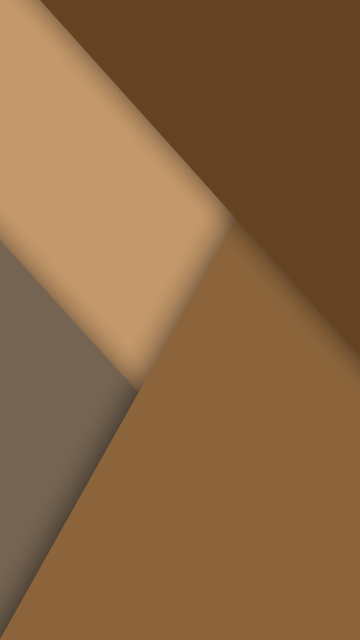
A WebGL 1 fragment shader for this background:

```glsl
precision highp float;

uniform vec2 u_resolution;

const vec3 TAN = vec3(0.768, 0.596, 0.416);
const vec3 GREY = vec3(0.460, 0.392, 0.320);
const vec3 BROWN = vec3(0.545, 0.392, 0.230);
const vec3 DARK_BROWN = vec3(0.396, 0.259, 0.129);

// Signed distance to the line from a to b, positive on its left
float lineSide(vec2 p, vec2 a, vec2 b) {
  vec2 along = normalize(b - a);
  return dot(p - a, vec2(-along.y, along.x));
}

// Soft shadow that fades outward from the edge of a sheet
float edgeShadow(float side, float width, float strength) {
  float fade = 1.0 - clamp(-side / width, 0.0, 1.0);
  return 1.0 - strength * fade * fade;
}

// Lay a sheet with its shadow over the layers below
vec3 laySheet(vec3 below, vec3 sheet, float side, float width, float strength, float pixel) {
  float cover = smoothstep(-0.7 * pixel, 0.7 * pixel, side);
  return mix(below * edgeShadow(side, width, strength), sheet, cover);
}

void main() {
  // Height of the canvas is one unit
  float pixel = 1.0 / u_resolution.y;
  vec2 p = gl_FragCoord.xy * pixel;

  float greySide = lineSide(p, vec2(0.2161, 0.3867), vec2(0.0, 0.6250));
  float brownSide = lineSide(p, vec2(0.3685, 0.6576), vec2(0.0, 0.0013));
  float darkSide = lineSide(p, vec2(0.0625, 1.0), vec2(0.5625, 0.4427));

  // Sheets from bottom to top
  vec3 color = TAN;
  color = laySheet(color, GREY, greySide, 0.045, 0.26, pixel);
  color = laySheet(color, BROWN, brownSide, 0.055, 0.32, pixel);
  color = laySheet(color, DARK_BROWN, darkSide, 0.045, 0.27, pixel);

  gl_FragColor = vec4(color, 1.0);
}
```
